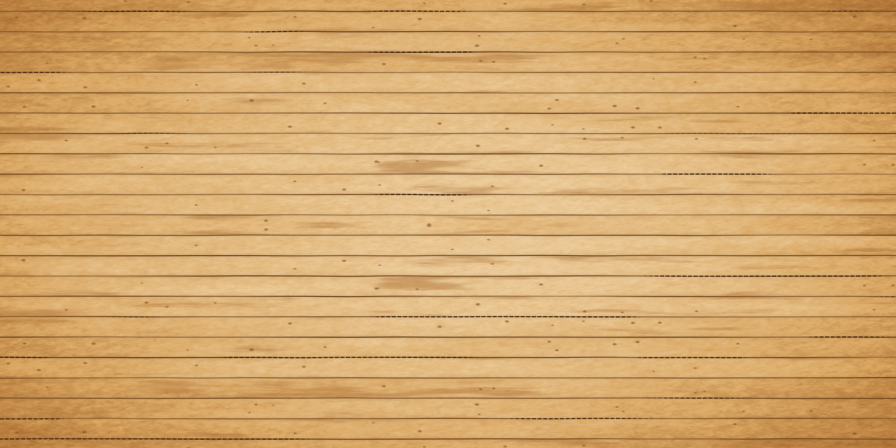
A Shadertoy shader for this texture:

```glsl
// Honey-coloured wooden slats: 22 horizontal rows mirrored about the middle one,
// with uneven dark seams, fine slanted fibres, stains and pinholes.
// A single tone value collects all shading and is then mapped to a wood ramp.

const float ROWS = 22.0;            // slats over the canvas height
const float AXIS = 0.4975;          // height of the mirror axis
const float SEAM_HALF = 0.0014;     // half width of a seam
const float DASH_RATE = 80.0;       // dashes per canvas height
const float CENTRE_TONE = 0.89;
const float EDGE_FALLOFF = 0.40;
const float ROW_VARIATION = 0.14;
const float STREAK = 0.30;
const float FIBRE = 0.30;
const vec3 WOOD_DARK = vec3(0.67, 0.45, 0.22);
const vec3 WOOD_MID = vec3(0.86, 0.67, 0.41);
const vec3 WOOD_LIGHT = vec3(0.925, 0.80, 0.61);
const vec3 SEAM_COLOR = vec3(0.47, 0.29, 0.12);
const vec3 DASH_COLOR = vec3(0.25, 0.15, 0.07);
const vec3 STAIN_COLOR = vec3(0.66, 0.43, 0.20);

float hash(vec2 p) {
    vec3 q = fract(p.xyx * vec3(0.1031, 0.1030, 0.0973));
    q += dot(q, q.yzx + 33.33);
    return fract((q.x + q.y) * q.z);
}

float noise(vec2 p) {
    vec2 i = floor(p), f = fract(p);
    f = f * f * (3.0 - 2.0 * f);
    return mix(mix(hash(i), hash(i + vec2(1, 0)), f.x),
               mix(hash(i + vec2(0, 1)), hash(i + vec2(1, 1)), f.x), f.y);
}

float fbm(vec2 p) {
    float sum = 0.0, gain = 0.5;
    for (int i = 0; i < 4; i++) {
        sum += gain * noise(p);
        p = p * 2.0 + 17.3;
        gain *= 0.5;
    }
    return sum / 0.9375;
}

vec3 woodRamp(float t) {
    t = clamp(t, 0.0, 1.0);
    return t < 0.5 ? mix(WOOD_DARK, WOOD_MID, t * 2.0)
                   : mix(WOOD_MID, WOOD_LIGHT, t * 2.0 - 1.0);
}

// Small dark pits, at most one per cell of a slat in each layer
float pinholes(float x, float across, float row, float pixel) {
    float mask = 0.0;
    for (int i = 0; i < 3; i++) {
        float cellWidth = 0.07 + 0.045 * float(i);
        vec2 cell = vec2(floor(x / cellWidth), row + 40.0 * float(i));
        float present = step(0.87, hash(cell + 3.7));
        vec2 centre = vec2(mix(0.15, 0.85, hash(cell + 11.1)) * cellWidth,
                           mix(0.2, 0.8, hash(cell + 23.9)) / ROWS);
        vec2 offset = vec2(mod(x, cellWidth), across / ROWS) - centre;
        float radius = mix(0.0010, 0.0026, hash(cell + 31.3));
        float dist = length(offset * vec2(0.6, 1.0)) - radius;
        mask = max(mask, present * (1.0 - smoothstep(-pixel, pixel, dist)));
    }
    return mask;
}

void mainImage(out vec4 fragColor, in vec2 fragCoord) {
    vec2 uv = fragCoord / iResolution.xy;
    vec2 p = fragCoord / iResolution.y;
    float pixel = 1.0 / iResolution.y;

    // Mirrored slat coordinates: seams lie at whole numbers
    float fromAxis = (p.y - AXIS) * ROWS;
    float slat = abs(fromAxis) + 0.5;
    float row = floor(slat), across = fract(slat);
    float seamId = floor(slat + 0.5) * sign(fromAxis) + 50.0;

    // Glow in the middle, amber towards the border
    vec2 c = uv * 2.0 - 1.0;
    float r2 = dot(c * c, vec2(1.0, 0.95));
    float tone = CENTRE_TONE - EDGE_FALLOFF * r2;

    // Slat tint, long streaks and fibres
    float tint = row < 0.5 ? -0.75 : hash(vec2(row, 5.3)) - 0.5;
    tone += ROW_VARIATION * tint;
    tone += STREAK * (fbm(vec2(p.x * 3.5 + row * 7.7, slat * 1.6)) - 0.5);
    vec2 slanted = vec2(p.x + 0.35 * p.y, p.y - 0.12 * p.x);
    tone += FIBRE * (fbm(slanted * vec2(50.0, 150.0)) - 0.5);
    tone += 0.12 * (noise(slanted * vec2(130.0, 300.0)) - 0.5);
    vec3 color = woodRamp(tone);
    color *= mix(vec3(1.0), vec3(0.99, 0.95, 0.87), smoothstep(0.6, 1.8, r2));

    // Brown stains along parts of the slats
    float stain = smoothstep(0.60, 0.85, fbm(vec2(p.x * 4.0 + row * 13.1, slat * 2.3 + 60.0)));
    color = mix(color, STAIN_COLOR, 0.45 * stain);
    color = mix(color, SEAM_COLOR, 0.65 * pinholes(p.x, across, row, pixel));

    // Seams: slightly wavy, of changing strength, with a soft shade
    float wobble = 0.0014 * (noise(vec2(p.x * 9.0, seamId * 3.1)) - 0.5);
    float seamDist = abs((fract(slat + 0.5) - 0.5) / ROWS + wobble);
    float seam = 1.0 - smoothstep(SEAM_HALF - pixel * 0.7, SEAM_HALF + pixel * 0.7, seamDist);
    float strength = mix(0.4, 1.0, noise(vec2(p.x * 4.0, seamId * 7.3)));
    color *= 1.0 - 0.12 * strength * exp(-seamDist * 300.0);
    color = mix(color, SEAM_COLOR, seam * strength);

    // Dark dashes on some stretches of the seams
    float stretch = smoothstep(0.66, 0.76, noise(vec2(p.x * 3.2 + 8.0, seamId * 5.7)));
    float dashWave = abs(fract(p.x * DASH_RATE + hash(vec2(seamId, 2.0))) - 0.5);
    float blur = pixel * DASH_RATE * 0.7;
    float dash = 1.0 - smoothstep(0.34 - blur, 0.34 + blur, dashWave);
    color = mix(color, DASH_COLOR, seam * stretch * dash * 0.8);

    fragColor = vec4(color, 1.0);
}
```
